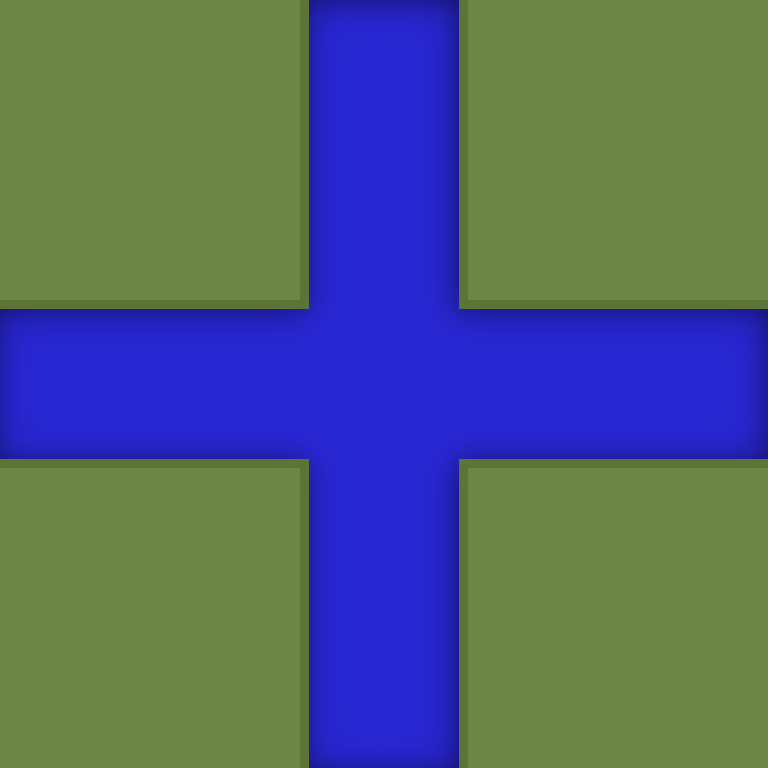
Write a WebGL 1 fragment shader that draws this background.

```glsl
precision highp float;

uniform vec2 u_resolution;

// Soft step close to the integral of a Gaussian of width sigma
vec2 softStep(vec2 d) {
  const float sigma = 0.0195;
  return 1.0 / (1.0 + exp(-1.702 * d / sigma));
}

// Blurred interval of the given half width around zero, per axis
vec2 softBand(vec2 p, float halfWidth) {
  return softStep(halfWidth - p) * softStep(halfWidth + p);
}

void main() {
  vec2 p = gl_FragCoord.xy / u_resolution - 0.5;
  float pixel = 1.0 / min(u_resolution.x, u_resolution.y);

  const vec3 grass = vec3(0.431, 0.527, 0.272);
  const vec3 bank = vec3(0.365, 0.455, 0.218);
  const vec3 water = vec3(0.157, 0.150, 0.825);

  // Distance to the nearer channel axis
  float axisDistance = min(abs(p.x), abs(p.y));

  // Inner shadow: blurred cross, shifted slightly down and left
  vec2 q = p + 0.0035;
  vec2 channel = softBand(q, 0.0977);
  vec2 reach = softBand(q, 0.5);
  float light = channel.x * reach.y + channel.y * reach.x - channel.x * channel.y;
  vec3 shadedWater = water * mix(0.5, 1.0, clamp(light, 0.0, 1.0));

  // Water, bank and grass from the inside out
  float halfPixel = 0.5 * pixel;
  float bankMask = smoothstep(-halfPixel, halfPixel, axisDistance - 0.0977);
  float grassMask = smoothstep(-halfPixel, halfPixel, axisDistance - 0.1094);
  vec3 color = mix(shadedWater, bank, bankMask);
  color = mix(color, grass, grassMask);

  gl_FragColor = vec4(color, 1.0);
}
```
